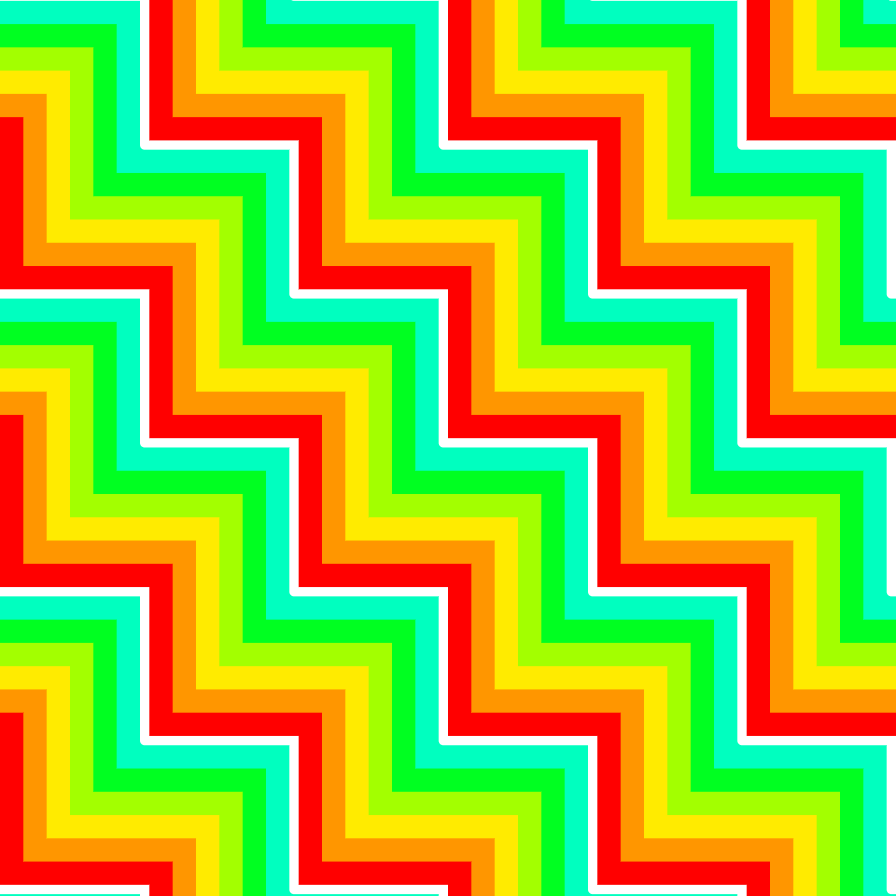
Reproduce this pattern procedurally as a Shadertoy shader.

```glsl
// Rainbow staircase stripes running diagonally, parted by thin white lines.

#define STEPS vec2(6.0, 6.018)  // stair steps across and down the canvas
#define TOP_SHIFT 0.057         // vertical phase, in steps
#define BAND 0.15625            // width of one coloured band, in steps
#define WHITE_WIDTH 0.0625      // width of the white line, in steps
#define CORNER_RADIUS 0.03125   // rounding of the white line's lower left corners
#define BANDS 6

const vec3 WHITE = vec3(1.0);
const vec3 RAINBOW[BANDS] = vec3[BANDS](
    vec3(1.00, 0.00, 0.00),   // red
    vec3(1.00, 0.59, 0.00),   // orange
    vec3(1.00, 0.92, 0.00),   // yellow
    vec3(0.64, 1.00, 0.00),   // lime
    vec3(0.00, 1.00, 0.13),   // green
    vec3(0.00, 1.00, 0.75));  // aqua

// Coordinates relative to the lower left corner of the nearest stair;
// the smaller component is the distance across the staircase.
vec2 stairCorner(vec2 p) {
    float stair = round(0.5 * (p.x - p.y));
    return p + vec2(-stair, stair);
}

// Signed depth inside a quadrant whose corner is rounded, positive inside.
float roundedQuadrant(vec2 q, float radius) {
    return radius - length(max(radius - q, 0.0));
}

float coverage(float depth, float pixel) {
    return clamp(depth / pixel + 0.5, 0.0, 1.0);
}

void mainImage(out vec4 fragColor, in vec2 fragCoord) {
    // Stair units, measured from the top left of the canvas
    vec2 fromTop = (fragCoord - vec2(0.0, iResolution.y)) / iResolution.y;
    vec2 p = fromTop * STEPS - vec2(0.0, TOP_SHIFT);
    float pixel = STEPS.y / iResolution.y;

    // Repeat the band sequence, wrapping in the middle of the white line
    vec2 corner = stairCorner(p);
    float across = min(corner.x, corner.y);
    corner -= floor(across + 0.5 * WHITE_WIDTH);
    across = min(corner.x, corner.y);

    // Lay the colours over each other from the outer edge inward
    vec3 color = WHITE;
    for (int i = 0; i < BANDS; i++) {
        color = mix(color, RAINBOW[i], coverage(across - float(i) * BAND, pixel));
    }

    // White line with softened corners on the aqua side
    float line = roundedQuadrant(corner - (1.0 - WHITE_WIDTH), CORNER_RADIUS);
    color = mix(color, WHITE, coverage(line, pixel));

    fragColor = vec4(color, 1.0);
}
```
